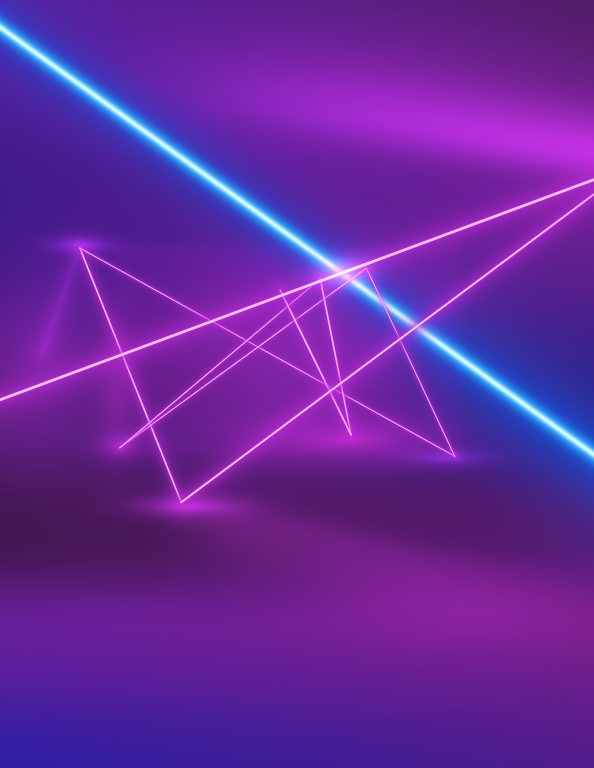
A WebGL 1 fragment shader for this background:

```glsl
precision highp float;
uniform vec2 u_resolution;

const vec3 MAGENTA = vec3(0.76, 0.16, 0.86);
const vec3 AZURE = vec3(0.05, 0.36, 0.92);
const vec3 CYAN = vec3(0.18, 0.72, 1.0);

float segmentDistance(vec2 p, vec2 a, vec2 b) {
  vec2 ab = b - a;
  return length(p - a - ab * clamp(dot(p - a, ab) / dot(ab, ab), 0.0, 1.0));
}

float blob(vec2 p, vec2 center, vec2 radius) {
  vec2 d = (p - center) / radius;
  return exp(-dot(d, d));
}

// Soft ridge with a different falloff below and above its axis
float ridge(float s, float below, float above) {
  s /= s < 0.0 ? below : above;
  return exp(-s * s);
}

float boxDistance(vec2 p, vec2 halfSize) {
  vec2 d = abs(p) - halfSize;
  return length(max(d, 0.0)) + min(max(d.x, d.y), 0.0);
}

// Pool of light with a tight bright centre and a wide faint skirt
float pool(vec2 p, vec2 center, vec2 radius) {
  return 0.6 * exp(-2.5 * length((p - center) / radius)) + 0.4 * blob(p, center, radius);
}

vec3 room(vec2 p) {
  float x = p.x / 0.7734;

  // Floor to ceiling bands, each running from left to right
  vec3 col = mix(vec3(0.17, 0.12, 0.64), vec3(0.31, 0.11, 0.54), x);
  col = mix(col, mix(vec3(0.41, 0.12, 0.61), vec3(0.48, 0.12, 0.55), x), smoothstep(-0.02, 0.20, p.y));
  col = mix(col, mix(vec3(0.26, 0.09, 0.32), vec3(0.34, 0.10, 0.44), x), smoothstep(0.18, 0.30, p.y));
  col = mix(col, mix(vec3(0.33, 0.11, 0.46), vec3(0.22, 0.11, 0.50), x), smoothstep(0.32, 0.44, p.y));
  col = mix(col, mix(vec3(0.25, 0.10, 0.53), vec3(0.42, 0.12, 0.57), x), smoothstep(0.48, 0.73, p.y));
  col = mix(col, mix(vec3(0.34, 0.12, 0.62), vec3(0.31, 0.11, 0.40), x), smoothstep(0.76, 1.0, p.y));

  // Back wall, its warm centre and the lit left wall
  float wall = boxDistance(p - vec2(0.374, 0.544), vec2(0.225, 0.137));
  col += vec3(0.04, 0.0, 0.03) * smoothstep(0.012, -0.012, wall);
  col += vec3(0.20, 0.03, 0.15) * blob(p, vec2(0.39, 0.55), vec2(0.17, 0.13));
  col += vec3(0.13, 0.02, 0.10) * blob(p, vec2(0.15, 0.50), vec2(0.025, 0.09));
  col += vec3(0.12, 0.02, 0.13) * blob(p, vec2(0.05, 0.53), vec2(0.08, 0.11));
  float sideStreak = segmentDistance(p, vec2(0.104, 0.677), vec2(0.055, 0.54));
  col += vec3(0.14, 0.03, 0.14) * exp(-sideStreak / 0.014);

  // Ceiling wash and streak
  float ceiling = p.y - 0.80 - 0.15 * (0.773 - p.x);
  col += vec3(0.33, 0.07, 0.31) * ridge(ceiling, 0.034, 0.055) * smoothstep(0.10, 0.85, p.x);
  col += vec3(0.15, 0.02, 0.14) * blob(p, vec2(0.44, 0.88), vec2(0.32, 0.10));

  // Light fanning across the floor
  float fan = p.y - 0.335 + 0.22 * (p.x - 0.236);
  col += vec3(0.13, 0.03, 0.13) * ridge(fan, 0.055, 0.03) * smoothstep(0.18, 0.32, p.x) * smoothstep(0.80, 0.40, p.x);
  col += vec3(0.07, 0.01, 0.05) * blob(p, vec2(0.60, 0.21), vec2(0.18, 0.06));

  // Pools of light where the thin beams touch the walls
  col += vec3(0.36, 0.04, 0.24) * pool(p, vec2(0.455, 0.428), vec2(0.14, 0.035));
  col += vec3(0.46, 0.10, 0.50) * pool(p, vec2(0.245, 0.341), vec2(0.075, 0.015));
  col += vec3(0.30, 0.07, 0.36) * pool(p, vec2(0.106, 0.681), vec2(0.045, 0.011));
  col += vec3(0.24, 0.06, 0.34) * pool(p, vec2(0.582, 0.404), vec2(0.06, 0.012));
  col += vec3(0.26, 0.04, 0.26) * pool(p, vec2(0.156, 0.420), vec2(0.035, 0.018));
  return col;
}

// Adds a pale core with a magenta halo
vec3 pinkBeam(vec3 col, vec2 p, vec2 a, vec2 b, float width, float halo) {
  float d = segmentDistance(p, a, b);
  float core = clamp((width - d) * u_resolution.y + 0.5, 0.0, 1.0);
  col = mix(col, MAGENTA, 0.75 * exp(-d / halo));
  return mix(col, vec3(1.0, 0.80, 1.0), core * 0.92);
}

vec3 blueBeam(vec3 col, vec2 p, vec2 a, vec2 b) {
  float d = segmentDistance(p, a, b);
  float reach = mix(0.026, 0.048, smoothstep(0.45, 0.77, p.x));
  col = mix(col, AZURE, 0.88 * exp(-d / reach));
  col = mix(col, CYAN, exp(-d * d / 0.00011));
  return mix(col, vec3(0.86, 0.98, 1.0), exp(-d * d / 0.000015));
}

void main() {
  vec2 p = gl_FragCoord.xy / u_resolution * vec2(0.7734, 1.0);
  vec3 col = blueBeam(room(p), p, vec2(-0.02, 0.979), vec2(0.80, 0.389));

  // Folded path of thin beams
  vec2 low = vec2(0.236, 0.346), left = vec2(0.104, 0.677);
  vec2 right = vec2(0.592, 0.406), peak = vec2(0.477, 0.651);
  vec2 corner = vec2(0.156, 0.417), crest = vec2(0.417, 0.637);
  vec2 foot = vec2(0.457, 0.434);
  col = pinkBeam(col, p, low, left, 0.0010, 0.006);
  col = pinkBeam(col, p, left, right, 0.0006, 0.003);
  col = pinkBeam(col, p, right, peak, 0.0006, 0.003);
  col = pinkBeam(col, p, peak, corner, 0.0007, 0.003);
  col = pinkBeam(col, p, corner, crest, 0.0007, 0.003);
  col = pinkBeam(col, p, crest, foot, 0.0010, 0.005);
  col = pinkBeam(col, p, foot, vec2(0.365, 0.622), 0.0011, 0.006);

  // Broad beams entering from the right
  col = pinkBeam(col, p, low, vec2(0.80, 0.767), 0.0013, 0.011);
  col = pinkBeam(col, p, vec2(-0.02, 0.472), vec2(0.80, 0.776), 0.0018, 0.014);

  // Flare where the beams cross
  col += vec3(0.30, 0.25, 0.30) * blob(p, vec2(0.447, 0.645), vec2(0.035, 0.020));
  gl_FragColor = vec4(min(col, 1.0), 1.0);
}
```
